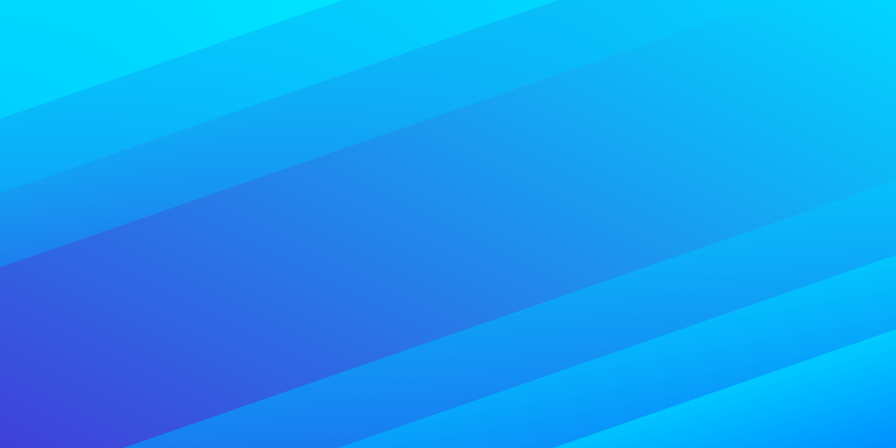
This background is drawn by a Shadertoy shader. Its source:

```glsl
// Slanted blue bands: a wide indigo-to-cyan middle stripe with three nested
// strips on either side. Each strip has its own linear shade, and all shades
// pass through one indigo-to-cyan ramp.

// Indigo at 0, cyan at 1, slightly brighter beyond; purity drains the red.
vec3 blueRamp(float shade, float purity) {
    vec3 color = mix(vec3(0.25, 0.25, 0.85), vec3(0.0, 0.84, 1.0), shade);
    color = mix(color, vec3(0.0, color.g, 1.0), purity);
    return clamp(color, 0.0, 1.0);
}

// Strips above the middle: brighten rightward and outward.
float upperShade(float x, float outward, float n) {
    float left = 0.41 + 0.27 * n + outward * (1.2 - 0.48 * n);
    float right = 0.95 + 0.07 * n;
    return mix(left, right, x / (1.73 - 0.48 * n));
}

// Strips below the middle: brighten rightward, darken outward.
float lowerShade(float x, float outward, float n) {
    float start = 0.28 + 0.48 * n;
    float along = (x - start) / (2.0 - start);
    float base = mix(0.42 + 0.22 * n, 0.85 + 0.04 * n, along);
    return base - outward * (0.85 + 0.34 * n);
}

void mainImage(out vec4 fragColor, in vec2 fragCoord) {
    vec2 p = fragCoord / iResolution.xy * vec2(2.0, 1.0);
    float pixel = 1.0 / iResolution.y;

    // Signed height above the slanted centre line
    float height = p.y - 0.346 * p.x - 0.154;

    // Middle stripe, shaded from corner to corner
    vec3 color = blueRamp(0.25 * p.x + 0.5 * p.y, 0.0);

    // Nested strips, painted from the inside out
    for (int i = 0; i < 3; i++) {
        float n = float(i);
        float outward = abs(height) - (0.249 + 0.166 * n);
        float shade = height > 0.0 ? upperShade(p.x, outward, n)
                                   : lowerShade(p.x, outward, n);
        float purity = height > 0.0 ? 0.2 + 0.15 * n : 0.35 + 0.32 * n;
        float coverage = smoothstep(-0.7 * pixel, 0.7 * pixel, outward);
        color = mix(color, blueRamp(shade, purity), coverage);
    }

    fragColor = vec4(color, 1.0);
}
```
